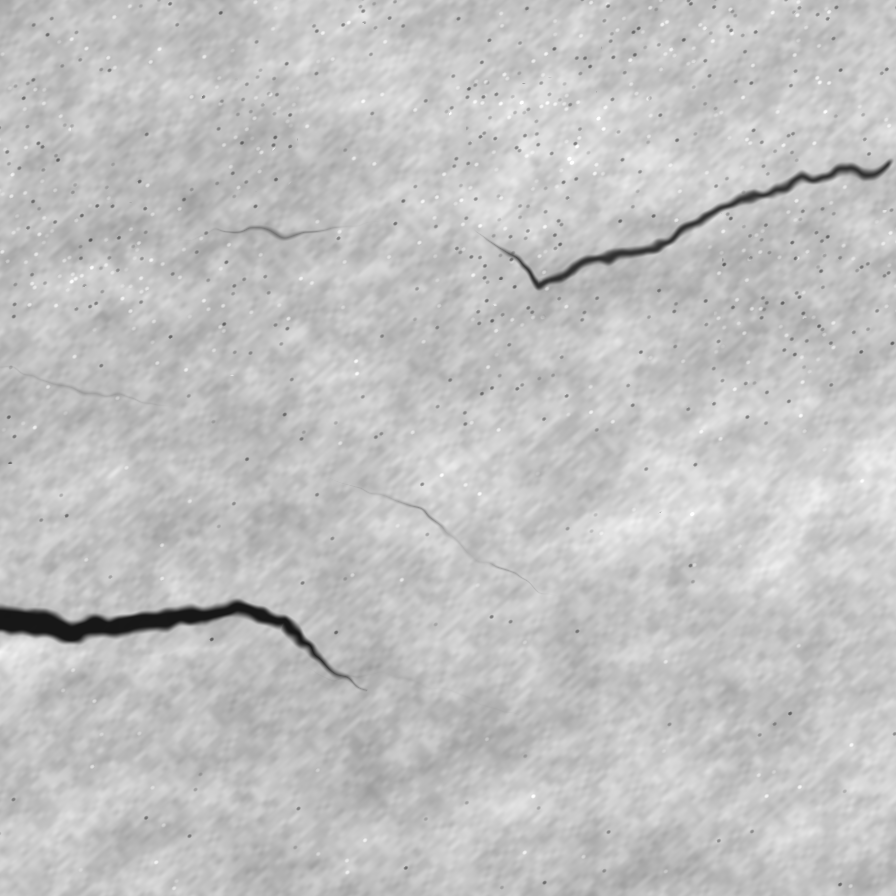
Give the GLSL for this texture, as a WebGL 2 fragment shader.

```glsl
#version 300 es
precision highp float;
// Pale grey weathered stone with mottling, pits, hairlines and two deep cracks.
uniform vec2 u_resolution;
out vec4 fragColor;

float hash(vec2 p) {
    vec3 q = fract(vec3(p.xyx) * vec3(0.1031, 0.1030, 0.0973));
    q += dot(q, q.yzx + 33.33);
    return fract((q.x + q.y) * q.z);
}

float noise(vec2 p) {
    vec2 cell = floor(p), f = fract(p);
    f = f * f * (3.0 - 2.0 * f);
    float low = mix(hash(cell), hash(cell + vec2(1.0, 0.0)), f.x);
    float high = mix(hash(cell + vec2(0.0, 1.0)), hash(cell + vec2(1.0)), f.x);
    return mix(low, high, f.y);
}

vec2 rotate(vec2 p, float angle) {
    float c = cos(angle), s = sin(angle);
    return vec2(c * p.x + s * p.y, c * p.y - s * p.x);
}

// Streaked octaves: broad ones lie flat, fine ones lean diagonally.
float mottling(vec2 p) {
    float sum = 0.0, frequency = 4.0;
    for (int i = 0; i < 6; i++) {
        float octave = float(i);
        vec2 q = rotate(p, 0.08 + 0.13 * octave) * vec2(0.75, 1.25);
        sum += noise(q * frequency + 17.3 * octave + 40.0) - 0.5;
        frequency *= 2.1;
    }
    return sum;
}

// Tiny slanted grains, one per chosen grid cell.
float speckles(vec2 p, float cells, float share, float seed) {
    vec2 q = rotate(p, 0.6) * vec2(0.8, 1.0) * cells + 500.0;
    vec2 cell = floor(q);
    float chosen = step(hash(cell + seed), share);
    vec2 jitter = vec2(hash(cell + seed + 3.1), hash(cell + seed + 7.7)) - 0.5;
    float d = length(fract(q) - 0.5 - 0.3 * jitter);
    float strength = mix(0.3, 1.0, hash(cell + seed + 11.9));
    return chosen * strength * (1.0 - smoothstep(0.12, 0.5, d));
}

// Tapered stroke; a negative half width fades it out.
float stroke(vec2 p, vec2 a, vec2 b, float widthA, float widthB, float softness) {
    vec2 ab = b - a;
    float t = clamp(dot(p - a, ab) / dot(ab, ab), 0.0, 1.0);
    float width = mix(widthA, widthB, t);
    return 1.0 - smoothstep(width - softness, width + softness, length(p - a - ab * t));
}

float crack(vec2 p, vec2 root, vec2 knee, vec2 tip, vec3 widths, float softness) {
    float body = stroke(p, root, knee, widths.x, widths.y, softness);
    float tail = stroke(p, knee, tip, widths.y, widths.z, softness);
    return max(body, tail);
}

// Bends space so that straight strokes become ragged.
vec2 ragged(vec2 p) {
    float wander = 0.032 * (noise(vec2(p.x * 11.0, 3.0)) - 0.5);
    wander += 0.014 * (noise(vec2(p.x * 38.0, p.y * 6.0)) - 0.5);
    vec2 fray = vec2(noise(p * 75.0), noise(p * 75.0 + 31.0)) - 0.5;
    return p + vec2(0.0, wander) + 0.006 * fray;
}

// Short broken cracks scattered down the face.
float hairlines(vec2 p) {
    float result = 0.0;
    for (int i = 0; i < 4; i++) {
        float n = float(i);
        vec2 middle = vec2(0.33 - 0.26 * sin(0.08 + 1.89 * n), 0.74 - 0.17 * n);
        vec2 reach = 0.14 * vec2(1.0, -0.2 + 0.3 * cos(1.57 * n));
        float strength = 0.5 + 0.2 * cos(3.1416 * n);
        vec3 widths = vec3(-0.003, 0.0018, -0.003);
        float line = crack(p, middle - reach, middle, middle + reach, widths, 0.0035);
        float gaps = smoothstep(0.25, 0.65, noise(vec2(p.x * 19.0, 9.0 * n)));
        result = max(result, line * strength * mix(0.25, 1.0, gaps));
    }
    return result;
}

void main() {
    vec2 p = gl_FragCoord.xy / u_resolution;
    vec2 q = ragged(p);
    float tone = 0.762 + 0.082 * mottling(p);

    // Pits and bright grains gather in patches, mostly on the upper half.
    float patches = smoothstep(0.45, 0.8, noise(p * 7.0 + 5.0));
    float upper = smoothstep(0.35, 0.75, p.y);
    float share = 0.004 + upper * (0.015 + 0.05 * patches);
    tone -= 0.34 * speckles(p, 180.0, share, 1.0);
    tone += 0.16 * speckles(p, 170.0, share, 60.0);

    // Deep cracks run in from opposite sides and kink near their tips.
    vec2 leftRoot = vec2(-0.02, 0.305), leftKnee = vec2(0.315, 0.31);
    vec2 leftTip = vec2(0.41, 0.222);
    float left = crack(q, leftRoot, leftKnee, leftTip, vec3(0.015, 0.006, -0.002), 0.0045);
    float right = crack(q, vec2(0.99, 0.818), vec2(0.6, 0.692), vec2(0.53, 0.75),
                        vec3(0.0035, 0.0045, -0.003), 0.004);

    // Light catches the lower lip of the wide crack.
    float lip = stroke(q + vec2(0.0, 0.035), leftRoot, leftKnee, 0.008, -0.012, 0.02);
    tone += 0.2 * lip * noise(p * vec2(35.0, 60.0));

    tone = mix(tone, 0.28, hairlines(q));
    tone = mix(tone, 0.12, 0.88 * right);
    tone = mix(tone, 0.07, 0.97 * left);
    fragColor = vec4(vec3(clamp(tone, 0.0, 1.0)), 1.0);
}
```
